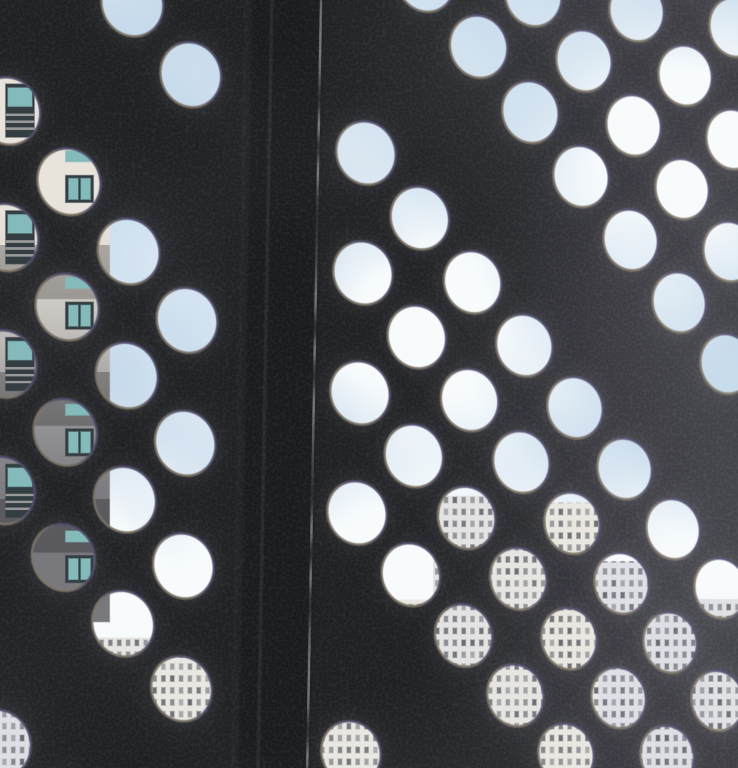
A WebGL 2 fragment shader for this pattern:

```glsl
#version 300 es
precision highp float;
// Two dark perforated metal panels with slanted rows of round holes, a city and sky behind.
uniform vec2 u_resolution;
out vec4 fragColor;

const vec3 METAL = vec3(0.135, 0.14, 0.15);
const vec3 HAZE = vec3(0.31, 0.31, 0.34);
const vec3 SKY = vec3(0.77, 0.85, 0.92);
const vec3 CLOUD = vec3(0.97, 0.985, 0.99);
const vec3 VIOLET = vec3(0.36, 0.34, 0.50);
const vec3 AMBER = vec3(0.60, 0.55, 0.47);
const vec3 GLASS = vec3(0.52, 0.73, 0.73);
const vec3 FRAME = vec3(0.20, 0.24, 0.26);

// Hole lattice in perspective; heights are measured upward, canvas height = 1.
struct Panel {
  vec2 origin, across, bend, down;
  float squeeze;
  vec2 radius, taper;
  int columns;
};

vec2 hash2(vec2 c) {
  return fract(sin(vec2(dot(c, vec2(127.1, 311.7)), dot(c, vec2(269.5, 183.3)))) * 4375.85);
}

// Distance to the nearest scattered point.
float cellular(vec2 p) {
  vec2 cell = floor(p);
  float nearest = 2.0;
  for (int y = -1; y <= 1; y++)
    for (int x = -1; x <= 1; x++) {
      vec2 c = cell + vec2(x, y);
      nearest = min(nearest, length(c + hash2(c) - p));
    }
  return nearest;
}

float waves(vec2 p) {
  return 0.5 * sin(p.x * 13.0 + 2.0 * sin(p.y * 9.0)) + 0.3 * sin(p.y * 27.0 - p.x * 17.0)
       + 0.2 * sin(p.x * 51.0 + p.y * 43.0);
}

float box(vec2 p, vec2 lo, vec2 hi, float aa) {
  vec2 d = abs(p - 0.5 * (lo + hi)) - 0.5 * (hi - lo);
  return 1.0 - smoothstep(-aa, aa, max(d.x, d.y));
}

float seam(float x, float width, float aa) {
  return 1.0 - smoothstep(width, width + aa, abs(x));
}

// Signed distance to the nearest hole, and the direction from its centre.
vec3 perforation(vec2 p, Panel s) {
  vec3 best = vec3(1.0, 0.0, 0.0);
  for (int i = 0; i < s.columns; i++) {
    float f = float(i);
    vec2 start = s.origin + f * s.across + f * f * s.bend;
    vec2 drop = s.down + vec2(0.0, f * s.squeeze);
    float row = round((p.y - start.y) / drop.y);
    if (abs(mod(row, 5.0) - 4.0) < 0.5) continue; // every fifth row is blank
    vec2 radius = s.radius - f * s.taper;
    vec2 d = (p - start - row * drop) / radius;
    d.x += 0.07 * d.y;
    float dist = (length(d) - 1.0) * radius.x;
    if (dist < best.x) best = vec3(dist, d);
  }
  return best;
}

vec3 sky(vec2 p) {
  float white = exp(-dot(p - vec2(0.54, 0.56), p - vec2(0.54, 0.56)) * 45.0)
              + exp(-dot(p - vec2(0.87, 0.80), p - vec2(0.87, 0.80)) * 40.0)
              + 0.8 * smoothstep(0.45, 0.25, p.y);
  return mix(SKY, CLOUD, clamp(white * 1.25 + 0.22 * waves(p) + 0.15, 0.0, 1.0));
}

// Distant towers with a grid of small windows.
vec3 towers(vec3 back, vec2 p, float aa) {
  float k = floor((p.x - 0.42) / 0.072);
  float roof = 0.06 + 0.3 * smoothstep(-0.3, 2.2, k) - 0.14 * smoothstep(3.5, 6.0, k)
             + 0.11 * step(k, -1.0);
  vec2 cell = vec2(0.0115, 0.0155);
  vec2 q = fract(p / cell) * cell;
  float pane = box(q, vec2(0.003, 0.004), vec2(0.0085, 0.012), aa);
  float shade = 0.35 + 0.4 * hash2(floor(p / cell)).x;
  vec3 wall = mix(vec3(0.92, 0.91, 0.88), vec3(0.86, 0.87, 0.90), hash2(vec2(k, 3.0)).x);
  wall = mix(wall, vec3(0.36, 0.37, 0.40), pane * shade * 1.2);
  return mix(back, wall, smoothstep(aa, -aa, p.y - roof));
}

// Near apartment block: one tall window and a balcony on each floor.
vec3 apartments(vec3 back, vec2 p, float aa) {
  const float FLOOR_H = 0.165;
  float v = mod(p.y - 0.763 + 0.5 * FLOOR_H, FLOOR_H) - 0.5 * FLOOR_H;
  vec3 wall = mix(vec3(0.47, 0.47, 0.49), vec3(0.91, 0.89, 0.86), smoothstep(0.3, 0.75, p.y));
  wall *= 1.0 - 0.25 * smoothstep(0.011, 0.014, v) * step(p.y, 0.7);
  vec2 q = vec2(p.x, v);
  wall = mix(wall, FRAME, box(q, vec2(0.085, -0.027), vec2(0.122, 0.009), aa));
  wall = mix(wall, GLASS, box(q, vec2(0.089, -0.023), vec2(0.102, 0.005), aa));
  wall = mix(wall, GLASS, box(q, vec2(0.105, -0.023), vec2(0.118, 0.005), aa));
  wall = mix(wall, GLASS, box(q, vec2(0.085, 0.026), vec2(0.118, 0.041), aa));
  vec2 b = vec2(p.x, mod(v + 0.073 + 0.06, FLOOR_H) - 0.06);
  wall = mix(wall, FRAME, box(b, vec2(0.007, -0.034), vec2(0.045, 0.036), aa));
  wall = mix(wall, GLASS, box(b, vec2(0.010, 0.006), vec2(0.042, 0.031), aa));
  float rail = seam(mod(b.y, 0.009) - 0.0045, 0.001, aa);
  wall = mix(wall, vec3(0.6), rail * box(b, vec2(0.007, -0.025), vec2(0.045, 0.0), aa));
  return mix(back, wall, box(p, vec2(-0.1, 0.19), vec2(0.143, 0.94), aa));
}

vec3 metal(vec2 p, float aa) {
  float glow = 0.75 * smoothstep(0.42, 0.95, p.x) + 0.12 * waves(p * 0.5);
  vec3 c = mix(METAL, HAZE, clamp(glow, 0.0, 0.85));
  float lean = 0.018 * (p.y - 1.0); // folds tilt slightly
  float x = p.x - lean;
  c *= 1.0 - 0.14 * smoothstep(0.318, 0.326, x) * smoothstep(0.425, 0.415, x);
  c += 0.05 * seam(x - 0.354, 0.001, 2.0 * aa) + 0.025 * seam(x - 0.324, 0.002, 0.006);
  float wear = 0.6 + 0.4 * sin(p.y * 61.0 + 2.0 * sin(p.y * 23.0));
  c += 0.33 * wear * seam(x - 0.418, 0.0006, 1.5 * aa);
  return c + 0.055 * (cellular(p * 230.0) - 0.45);
}

void main() {
  vec2 p = gl_FragCoord.xy / u_resolution.y;
  float aa = 1.0 / u_resolution.y;
  Panel left = Panel(vec2(0.0104, 0.8555), vec2(0.0803, -0.0928), vec2(-0.00085, 0.00065),
    vec2(-0.0024, -0.1647), 0.0016, vec2(0.041, 0.043), vec2(0.0008, 0.0005), 4);
  Panel right = Panel(vec2(0.4766, 0.8008), vec2(0.0708, -0.0854), vec2(-0.00069, 0.00063),
    vec2(-0.0039, -0.1562), 0.00143, vec2(0.0378, 0.0404), vec2(0.00065, 0.00033), 8);
  vec3 hole = perforation(p, left);
  vec3 other = perforation(p, right);
  if (other.x < hole.x) hole = other;

  vec3 view = apartments(towers(sky(p), p, aa), p, aa);
  vec3 color = metal(p, aa) + 0.06 * exp(-max(hole.x, 0.0) * 90.0);
  color = mix(color, view, smoothstep(1.2 * aa, -1.2 * aa, hole.x));

  // Coloured lens fringe round each rim.
  float side = smoothstep(-0.5, 0.6, hole.y + 0.5 * hole.z);
  float rim = 1.0 - smoothstep(0.0, 0.0032, abs(hole.x - 0.0008));
  color = mix(color, mix(AMBER, VIOLET, side), 0.65 * rim);
  fragColor = vec4(clamp(color, 0.0, 1.0), 1.0);
}
```
